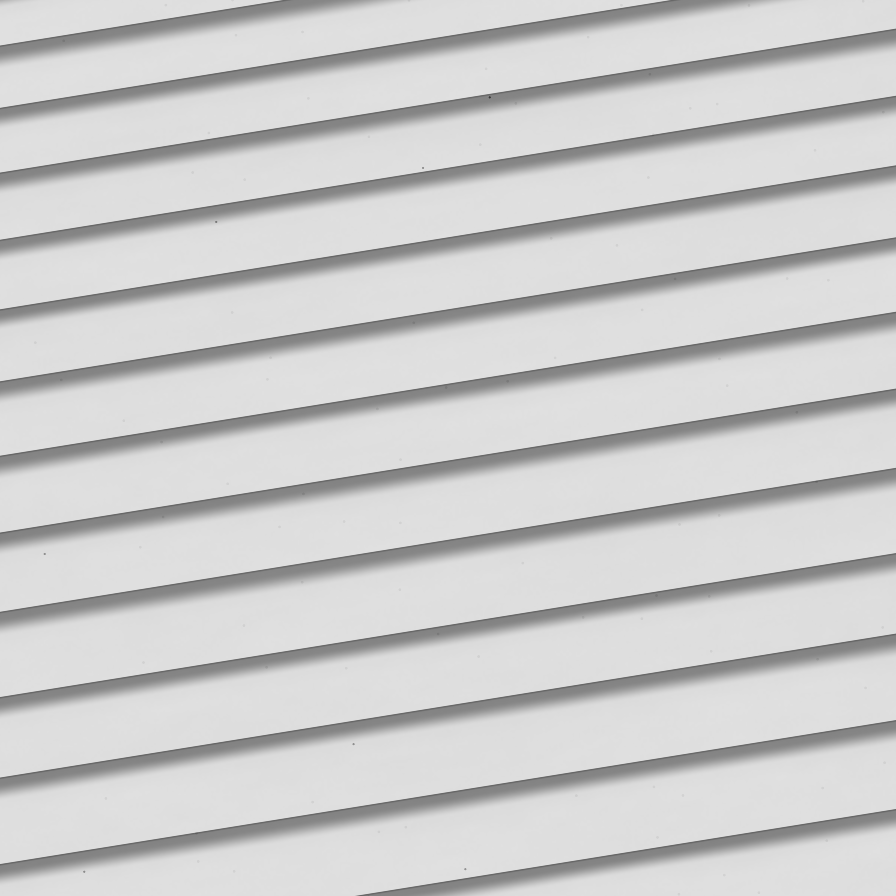
Write a WebGL 2 fragment shader that draws this texture.

```glsl
#version 300 es
precision highp float;
// Pale overlapping siding boards, tilted and widening toward the bottom.
// Boards are painted top to bottom; each starts with a dark seam and a soft
// shadow cast by the board above, then faint smudges and dust are added.

uniform vec2 u_resolution;
out vec4 fragColor;

float hash(vec2 p) {
    vec3 q = fract(vec3(p.xyx) * 0.1031);
    q += dot(q, q.yzx + 33.33);
    return fract((q.x + q.y) * q.z);
}

float noise(vec2 p) {
    vec2 cell = floor(p), f = fract(p);
    f = f * f * (3.0 - 2.0 * f);
    return mix(mix(hash(cell), hash(cell + vec2(1, 0)), f.x),
               mix(hash(cell + vec2(0, 1)), hash(cell + vec2(1, 1)), f.x), f.y);
}

// Height of a seam at the left side, measured down from the top
float seamHeight(float n) {
    float sag = n == 9.0 ? 0.004 : 0.0;    // one board hangs a little low
    return 0.0508 + 0.0682 * n + 0.00135 * n * n + sag;
}

// Grey of one board at a given depth below its upper seam
float boardTone(float depth, float n, float x) {
    float reach = 1.0 + 0.10 * (hash(vec2(n + 5.0, 3.0)) - 0.5)
                + 0.12 * (noise(vec2(x * 3.0, n * 7.0 + 20.0)) - 0.5);
    float d = depth / reach;
    float face = 0.872 + 0.006 * (hash(vec2(n + 9.0, 8.0)) - 0.5);
    face -= 0.012 * (1.0 - smoothstep(0.02, 0.045, d));
    float shadow = 0.51 + 1.5 * clamp(d, 0.0, 0.01);
    float tone = mix(shadow, face, smoothstep(0.007, 0.026, d));
    float seam = 1.0 - smoothstep(0.0006, 0.0026, depth);
    return mix(tone, 0.39, seam * 0.9);
}

// Sparse dust: at most one tiny speck in each grid cell
float dust(vec2 p, float cells, float density, float radius, float px) {
    vec2 cell = floor(p * cells);
    vec2 offset = 0.2 + 0.6 * vec2(hash(cell + 17.0), hash(cell + 41.0));
    float dist = length(p - (cell + offset) / cells);
    float dot_ = 1.0 - smoothstep(radius - 0.5 * px, radius + 0.5 * px, dist);
    return dot_ * step(hash(cell + 73.0), density);
}

void main() {
    vec2 uv = gl_FragCoord.xy / u_resolution;
    float px = 1.0 / u_resolution.y;
    float down = 1.0 - uv.y + 0.1607 * uv.x;    // constant along each seam

    // Overlapping boards
    float tone = 0.87;
    for (int i = -1; i <= 13; i++) {
        float n = float(i);
        float depth = down - seamHeight(n);
        float cover = smoothstep(-0.6 * px, 0.6 * px, depth);
        tone = mix(tone, boardTone(depth, n, uv.x), cover);
    }

    // Smudges drawn out along the boards, and fine paint grain
    vec2 along = vec2(uv.x, down);
    tone += 0.010 * (noise(along * vec2(6.0, 22.0)) - 0.5);
    tone += 0.006 * (noise(along * vec2(40.0, 90.0)) - 0.5);
    tone += 0.004 * (noise(uv * 300.0) - 0.5);

    // A few dark specks and many faint ones
    tone -= 0.30 * dust(uv, 14.0, 0.04, 0.0012, px);
    tone -= 0.05 * dust(uv + 0.37, 26.0, 0.14, 0.0015, px);

    fragColor = vec4(vec3(tone), 1.0);
}
```
